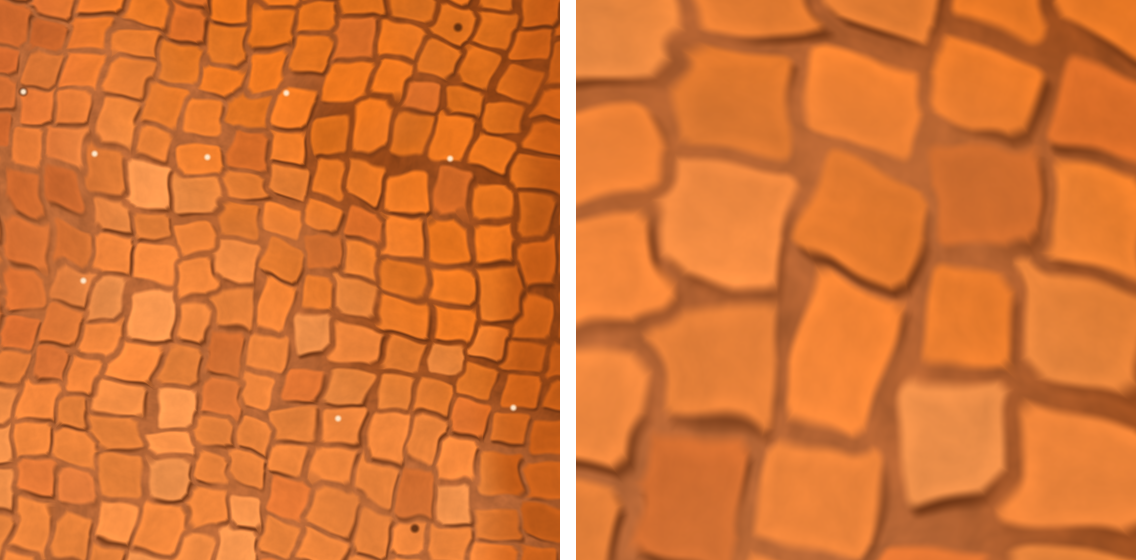
Left: the whole. Right: its middle third, enlarged.
This texture is drawn by a Shadertoy shader. Its source:

```glsl
// Hand-set amber mosaic: irregular rounded blocks in leaning, wavy columns.
// Each block is a jittered box; neighbours trim each other like Voronoi cells.
// Gradient noise bends the layout, stains the stone and drives the warm light.

const float TILES = 13.2;      // blocks across the canvas
const float LEAN = 0.14;       // tilt of the columns in radians
const float SOFTNESS = 0.05;   // edge blur in block widths

const vec3 AMBER = vec3(0.905, 0.505, 0.225);
const vec3 PEACH = vec3(0.93, 0.575, 0.31);
const vec3 DEEP_ORANGE = vec3(0.87, 0.43, 0.10);
const vec3 RUST = vec3(0.73, 0.335, 0.08);
const vec3 TERRACOTTA = vec3(0.79, 0.39, 0.17);
const vec3 PALE_GROUT = vec3(0.72, 0.405, 0.215);
const vec3 DARK_GROUT = vec3(0.56, 0.26, 0.08);
const vec3 SHADOW = vec3(0.40, 0.185, 0.065);

vec2 hash2(vec2 p) {
    vec3 q = fract(p.xyx * vec3(0.1031, 0.1030, 0.0973));
    q += dot(q, q.yzx + 33.33);
    return fract((q.xx + q.yz) * q.zy);
}

mat2 rotation(float a) {
    float c = cos(a), s = sin(a);
    return mat2(c, s, -s, c);
}

float cornerSlope(vec2 cell, vec2 f, vec2 corner) {
    float a = 6.2832 * hash2(cell + corner + 57.0).x;
    return dot(vec2(cos(a), sin(a)), f - corner);
}

// Gradient noise, roughly -0.7 to 0.7
float noise(vec2 p) {
    vec2 i = floor(p), f = p - i;
    vec2 u = f * f * f * (f * (f * 6.0 - 15.0) + 10.0);
    float low = mix(cornerSlope(i, f, vec2(0, 0)), cornerSlope(i, f, vec2(1, 0)), u.x);
    float high = mix(cornerSlope(i, f, vec2(0, 1)), cornerSlope(i, f, vec2(1, 1)), u.x);
    return mix(low, high, u.y);
}

float fbm(vec2 p) {
    return noise(p) + 0.5 * noise(p * 2.1 + 7.3) + 0.25 * noise(p * 4.3 + 3.1);
}

float roundedBox(vec2 p, vec2 halfSize, float radius) {
    vec2 d = abs(p) - halfSize + radius;
    return length(max(d, 0.0)) + min(max(d.x, d.y), 0.0) - radius;
}

// x: signed distance to the block edge, yz: block id
vec3 mosaic(vec2 p, float gap) {
    float nearest = 9.0, second = 9.0;
    vec2 id = vec2(0);
    for (int i = -1; i <= 1; i++) {
        float column = floor(p.x) + float(i);
        float stagger = hash2(vec2(column, 91.0)).x;
        for (int j = -1; j <= 1; j++) {
            vec2 cell = vec2(column, floor(p.y + stagger) + float(j));
            vec2 jitter = hash2(cell + 11.0) - 0.5;
            vec2 size = mix(vec2(0.37, 0.35), vec2(0.54, 0.56), hash2(cell + 29.0));
            float turn = (hash2(cell + 43.0).x - 0.5) * 0.5;
            vec2 center = cell + 0.5 - vec2(0, stagger) + jitter * vec2(0.24, 0.3);
            float d = roundedBox(rotation(turn) * (p - center), size, 0.08);
            if (d < nearest) {
                second = nearest;
                nearest = d;
                id = cell;
            } else {
                second = min(second, d);
            }
        }
    }
    return vec3(max(nearest - 0.02, gap - 0.5 * (second - nearest)), id);
}

vec3 stoneColour(vec2 uv, vec2 id, float rightSide) {
    vec2 pick = hash2(id + 5.0);
    float upperRight = smoothstep(0.85, 1.45, uv.x + uv.y + 0.25 * (pick.x - 0.5));
    float upperLeft = smoothstep(0.28, 0.0, uv.x) * smoothstep(0.2, 0.5, uv.y);
    vec3 stone = mix(AMBER, PEACH, smoothstep(0.6, 1.0, pick.y) * 0.85);
    stone = mix(stone, DEEP_ORANGE, upperRight * 0.9);
    stone = mix(stone, TERRACOTTA, upperLeft * (0.35 + 0.6 * pick.x));
    stone = mix(stone, TERRACOTTA, 0.6 * step(0.9, pick.x));
    return mix(stone, RUST, rightSide * (0.65 + 0.35 * pick.y));
}

void mainImage(out vec4 fragColor, in vec2 fragCoord) {
    vec2 uv = fragCoord / iResolution.xy;

    // Lean and bend the grid, then roughen the block outlines
    vec2 p = rotation(LEAN) * uv * TILES;
    p += 0.65 * vec2(noise(uv * 3.5 + 2.0), noise(uv * 3.5 + 19.0));
    p += 0.09 * vec2(noise(p * 1.9), noise(p * 1.9 + 31.0));

    float gap = 0.065 + 0.035 * noise(uv * 7.0 + 4.0);
    vec3 block = mosaic(p, gap);
    float caster = mosaic(p + vec2(-0.06, 0.075), gap).x;
    float aa = max(SOFTNESS, TILES / iResolution.y);
    float stoneMask = smoothstep(aa, -aa, block.x);

    // Stone: regional hue, soft stains and a faint bevel
    float rightSide = smoothstep(0.83, 0.93, uv.x - 0.06 * uv.y + 0.05 * noise(uv * 5.0));
    vec3 stone = stoneColour(uv, block.yz, rightSide);
    float tone = 0.96 + 0.12 * hash2(block.yz + 71.0).x;
    stone *= tone + 0.06 * fbm(p * 1.6) + 0.025 * fbm(p * 6.0);
    stone *= 1.0 + 0.05 * smoothstep(0.16, 0.04, -block.x);

    // Grout: pale and dusty at lower left, darker at upper right
    float warmth = smoothstep(0.65, 1.35, uv.x + 0.6 * uv.y + 0.4 * noise(uv * 4.0));
    vec3 grout = mix(PALE_GROUT, DARK_GROUT, warmth) * (1.0 + 0.13 * fbm(p * 3.0));
    float shade = smoothstep(0.05, -0.05, caster) * smoothstep(-0.25, 0.35, noise(p * 0.8 + 8.0));
    grout = mix(grout, SHADOW, 0.85 * shade);
    vec3 colour = mix(grout, stone, stoneMask);

    // Dusty haze, rare chips and tiny glints
    float haze = smoothstep(0.1, 0.6, noise(uv * 6.0 + 40.0)) * (1.0 - rightSide);
    colour = mix(colour, mix(PALE_GROUT, AMBER, 0.5), 0.35 * haze);
    vec2 spotCell = floor(uv * 9.0);
    vec2 chance = hash2(spotCell + 83.0);
    float spot = length(fract(uv * 9.0) - mix(vec2(0.2), vec2(0.8), hash2(spotCell + 17.0)));
    colour = mix(colour, SHADOW * 0.7, 0.8 * step(0.95, chance.y) * smoothstep(0.1, 0.03, spot));
    colour = mix(colour, vec3(1.0, 0.9, 0.78), step(0.88, chance.x) * smoothstep(0.075, 0.015, spot));

    fragColor = vec4(clamp(colour, 0.0, 1.0), 1.0);
}
```
